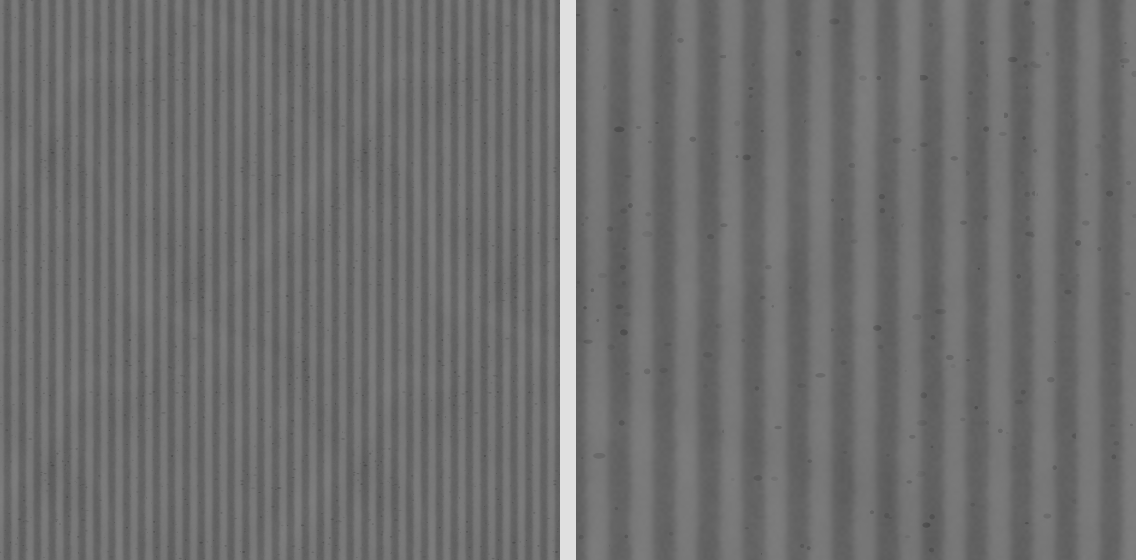
Left, the full canvas; right, a detail of the centre.
Reproduce this texture procedurally as a Shadertoy shader.

```glsl
// Grey corrugated sheet: soft vertical ridges with dull valleys, cloudy grime,
// fine grain and small dark pits. Ridges are a flattened cosine; the wear uses
// layered sines and cellular noise that wrap on a square tile.

#define TILE_SIZE 0.5586      // side of one wear tile, in canvas heights
#define RIDGES_PER_TILE 21.0
#define VALLEY_X 0.4922       // centre of one valley
#define VALLEY_COLOR vec3(0.382)
#define RIDGE_COLOR vec3(0.474)
#define FLATNESS 1.5          // higher gives flatter crests and valleys
#define GRIME 0.013
#define GRAIN 0.014
#define PIT_DEPTH 0.075
#define PIT_CELLS 72.0        // pit cells across a tile

const float TAU = 6.2831853;

float hash(vec2 p) {
    vec3 q = fract(p.xyx * vec3(0.1031, 0.1030, 0.0973));
    q += dot(q, q.yzx + 33.33);
    return fract((q.x + q.y) * q.z);
}

// Smooth noise from -1 to 1 that wraps after the given number of cells.
float wrappedNoise(vec2 t, vec2 cells) {
    vec2 p = t * cells, i = floor(p), f = fract(p);
    f = f * f * (3.0 - 2.0 * f);
    vec2 a = mod(i, cells), b = mod(i + 1.0, cells);
    float low = mix(hash(a), hash(vec2(b.x, a.y)), f.x);
    float high = mix(hash(vec2(a.x, b.y)), hash(b), f.x);
    return 2.0 * mix(low, high, f.y) - 1.0;
}

// Cloudy stains: warped sines with whole frequencies, so the tile wraps.
float stains(vec2 t) {
    float sum = 0.0, weight = 0.5;
    vec2 warp = vec2(0.0);
    for (int k = 1; k <= 5; k++) {
        float n = float(k);
        warp += 0.8 * sin(TAU * n * t.yx + vec2(1.7, 4.1) * n);
        sum += weight * sin(TAU * (n + 1.0) * t.x + warp.x + n * 2.3)
                      * sin(TAU * n * t.y + warp.y + n * 1.1);
        weight *= 0.8;
    }
    return sum;
}

// Sparse oval pits, one candidate per cell, denser where the sheet is dirty.
float pits(vec2 t, float density, float pixel) {
    vec2 p = t * PIT_CELLS, cell = floor(p);
    float cover = 0.0, blur = pixel * PIT_CELLS / TILE_SIZE;
    for (int y = -1; y <= 1; y++)
    for (int x = -1; x <= 1; x++) {
        vec2 c = cell + vec2(x, y), id = mod(c, PIT_CELLS);
        vec2 centre = c + vec2(hash(id + 11.3), hash(id + 47.9));
        float size = mix(0.08, 0.24, hash(id + 83.1));
        float stretch = mix(0.45, 1.1, hash(id + 29.7));
        float dist = length((p - centre) * vec2(stretch, 1.0));
        float shown = step(hash(id + 5.7), density);
        float strength = mix(0.3, 1.0, hash(id + 61.3));
        float pit = 1.0 - smoothstep(size - 0.5 * blur, size + 0.5 * blur, dist);
        cover = max(cover, shown * strength * pit);
    }
    return cover;
}

void mainImage(out vec4 fragColor, in vec2 fragCoord) {
    float pixel = 1.0 / iResolution.y;
    vec2 uv = fragCoord * pixel;
    vec2 t = uv / TILE_SIZE;

    float cloud = stains(t);
    float grain = 0.6 * wrappedNoise(t, vec2(260.0))
                + 0.4 * wrappedNoise(t + 0.37, vec2(120.0, 90.0));

    // Ridge profile, with a slightly ragged boundary
    float ragged = 0.10 * wrappedNoise(t, vec2(84.0, 60.0)) + 0.06 * grain;
    float phase = TAU * RIDGES_PER_TILE * (uv.x - VALLEY_X) / TILE_SIZE;
    float wave = -cos(phase + ragged);
    float ridge = 0.5 + 0.5 * tanh(FLATNESS * wave) / tanh(FLATNESS);
    vec3 color = mix(VALLEY_COLOR, RIDGE_COLOR, ridge);

    // Wear: broad grime, vertical streaks, grain and pits
    float streak = wrappedNoise(t, vec2(63.0, 7.0));
    float valley = 1.0 - ridge;
    color += GRIME * (cloud + 0.35 * streak);
    color += GRAIN * grain * mix(0.55, 1.0, valley);
    float density = clamp(0.06 + 0.07 * valley - 0.10 * cloud, 0.015, 0.25);
    color -= PIT_DEPTH * pits(t, density, pixel);

    fragColor = vec4(clamp(color, 0.0, 1.0), 1.0);
}
```
